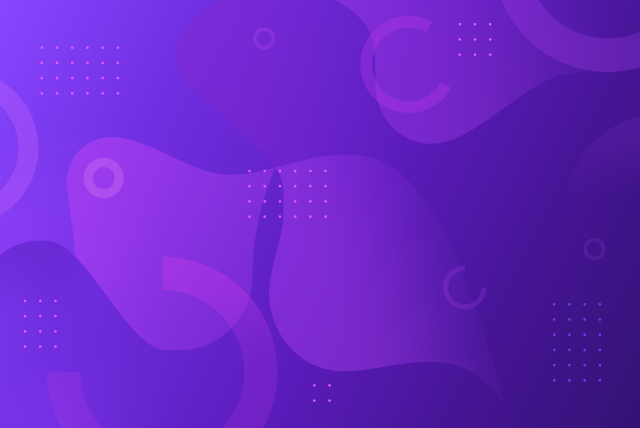
Reproduce this background procedurally as a WebGL 2 fragment shader.

```glsl
#version 300 es
precision highp float;
// Violet gradient with translucent liquid blobs, rings and grids of dots.
uniform vec2 u_resolution;
out vec4 outColor;

float pixel; // size of one pixel in canvas units

float cover(float d) { return clamp(0.5 - d / pixel, 0.0, 1.0); }

float square(float v) { return v * v; }

float ellipse(vec2 q, vec2 radii) {
  return (length(q / radii) - 1.0) * min(radii.x, radii.y);
}

float ring(vec2 q, float outer, float inner) {
  return max(length(q) - outer, inner - length(q));
}

// Ring with a quarter cut out, facing the given angle
float openRing(vec2 q, float outer, float inner, float angle) {
  vec2 facing = vec2(cos(angle), -sin(angle));
  float along = dot(q, facing);
  float across = dot(q, vec2(-facing.y, facing.x));
  return max(ring(q, outer, inner), (along - abs(across)) * 0.707);
}

float dots(vec2 q, vec2 count) {
  vec2 cell = clamp(round(q / 18.2), vec2(0.0), count - 1.0);
  return cover(length(q - cell * 18.2) - 1.5);
}

// Upper edge shared by the left and the central blob
float crest(float x) {
  return 164.0 + 45.0 * smoothstep(133.0, 275.0, x) - 24.0 * smoothstep(275.0, 410.0, x)
    + 60.0 * pow(max(x - 410.0, 0.0) / 102.0, 2.5);
}

// Lower edge of the left wave
float trough(float x) {
  return 288.0 + 131.0 * smoothstep(55.0, 200.0, x) + 17.0 * square(max(1.0 - x / 45.0, 0.0));
}

float leftBlob(vec2 p) {
  float d = max(crest(p.x) - p.y, p.y - trough(p.x));
  d = max(d, 80.0 + 9.0 * smoothstep(217.0, 300.0, p.y) - p.x);
  if (p.x < 133.0 && p.y < 217.0) d = max(d, length(p - vec2(133, 217)) - 53.0);
  if (p.y < 330.0) return max(d, p.x - 302.0 - 27.0 * square((330.0 - p.y) / 129.0));
  return p.x > 215.0 ? max(d, ellipse(p - vec2(215, 330), vec2(87, 89))) : d;
}

// Tall body reaching from the top to the lower middle
float centralBody(vec2 p) {
  float side = 210.0 + 129.0 * smoothstep(65.0, 228.0, p.y) - 17.0 * smoothstep(255.0, 350.0, p.y)
    + 52.0 * square(max(1.0 - p.y / 65.0, 0.0));
  float base = 444.0 - 11.0 * smoothstep(410.0, 512.0, p.x)
    + 79.0 * pow(max(p.x - 515.0, 0.0) / 107.0, 2.4);
  float d = max(side - p.x, p.y - base);
  return p.x < 410.0 && p.y > 350.0 ? max(d, ellipse(p - vec2(410, 350), vec2(88, 94))) : d;
}

float upperBlob(vec2 p) {
  float base = 172.0 - 85.0 * smoothstep(515.0, 690.0, p.x) - 7.0 * smoothstep(720.0, 790.0, p.x);
  float side = 449.0 - 48.0 * square(square(max(1.0 - p.y / 100.0, 0.0)));
  float d = max(p.y - base, side - p.x);
  return p.x < 515.0 && p.y > 100.0 ? max(d, ellipse(p - vec2(515, 100), vec2(66, 72))) : d;
}

void main() {
  // Canvas units: 512 tall, y pointing down
  pixel = 512.0 / u_resolution.y;
  vec2 p = vec2(gl_FragCoord.x, u_resolution.y - gl_FragCoord.y) * pixel;
  vec3 pink = vec3(0.70, 0.25, 0.95);

  // Diagonal background gradient
  float t = p.x / 768.0 * 0.75 + p.y / 512.0 * 0.25;
  vec3 color = mix(vec3(0.53, 0.28, 1.0), vec3(0.44, 0.18, 0.88), clamp(t / 0.25, 0.0, 1.0));
  color = mix(color, vec3(0.36, 0.11, 0.74), clamp((t - 0.25) / 0.3, 0.0, 1.0));
  color = mix(color, vec3(0.28, 0.085, 0.60), clamp((t - 0.55) / 0.2, 0.0, 1.0));
  color = mix(color, vec3(0.20, 0.07, 0.45), clamp((t - 0.75) / 0.25, 0.0, 1.0));

  // Glow above the left wave, shade below it
  float above = cover(p.y - trough(p.x));
  float nearLeft = 1.0 - smoothstep(0.0, 220.0, p.x);
  color = mix(color, vec3(0.58, 0.25, 0.97), 0.5 * above * nearLeft * smoothstep(120.0, 290.0, p.y));
  float shade = (1.0 - above) * (1.0 - smoothstep(290.0, 400.0, p.y)) * (1.0 - smoothstep(60.0, 130.0, p.x));
  color = mix(color, vec3(0.37, 0.13, 0.77), 0.5 * shade);
  color = mix(color, vec3(0.49, 0.21, 0.92), 0.6 * nearLeft * smoothstep(380.0, 512.0, p.y));

  // Blobs, each fading along its length
  float body = cover(centralBody(p));
  float below = cover(crest(p.x) - p.y);
  color = mix(color, vec3(0.52, 0.15, 0.80), body * (1.0 - below) * 0.42 * (1.0 - smoothstep(230.0, 520.0, p.x)));
  color = mix(color, pink, body * below * 0.4 * (1.0 - smoothstep(330.0, 560.0, p.x - 0.35 * (p.y - 200.0))));
  color = mix(color, pink, cover(leftBlob(p)) * mix(0.64, 0.28, smoothstep(80.0, 420.0, p.x * 0.7 + p.y * 0.45)));
  color = mix(color, pink, cover(upperBlob(p)) * 0.33 * (1.0 - smoothstep(470.0, 820.0, p.x - 0.5 * (p.y - 100.0))));
  color = mix(color, pink, cover(length(p - vec2(790, 250)) - 113.0) * 0.12 * (1.0 - smoothstep(140.0, 245.0, p.y)));

  // Closed rings
  color = mix(color, vec3(0.76, 0.38, 1.0), 0.35 * cover(ring(p - vec2(-48, 177), 94.0, 70.0)));
  color = mix(color, vec3(0.86, 0.48, 0.96), 0.32 * cover(ring(p - vec2(124, 213), 24.0, 13.0)));
  color = mix(color, pink, 0.36 * cover(ring(p - vec2(316, 46), 13.0, 9.0)));
  color = mix(color, pink, 0.25 * cover(ring(p - vec2(727, -51), 137.0, 97.0)));
  color = mix(color, pink, 0.17 * cover(ring(p - vec2(711, 298), 13.0, 9.0)));

  // Open rings
  color = mix(color, vec3(0.76, 0.22, 0.92), 0.3 * cover(openRing(p - vec2(489, 77), 58.0, 44.0, 0.28)));
  color = mix(color, pink, 0.22 * cover(openRing(p - vec2(556, 344), 26.0, 20.0, 0.785)));
  float arcFade = mix(0.42, 0.2, smoothstep(310.0, 440.0, p.y));
  color = mix(color, vec3(0.76, 0.22, 0.90), arcFade * cover(openRing(p - vec2(194, 445), 138.0, 98.0, 2.356)));

  // Dot grids
  float rosy = dots(p - vec2(50, 57), vec2(6, 4)) + dots(p - vec2(298.5, 204.5), vec2(6, 4))
    + dots(p - vec2(550, 29), vec2(3)) + dots(p - vec2(30, 360), vec2(3, 4)) + dots(p - vec2(376, 461), vec2(2));
  color = mix(color, vec3(0.96, 0.38, 0.98), 0.9 * rosy);
  color = mix(color, vec3(0.50, 0.24, 1.0), 0.9 * dots(p - vec2(663, 364), vec2(4, 6)));

  outColor = vec4(color, 1.0);
}
```
